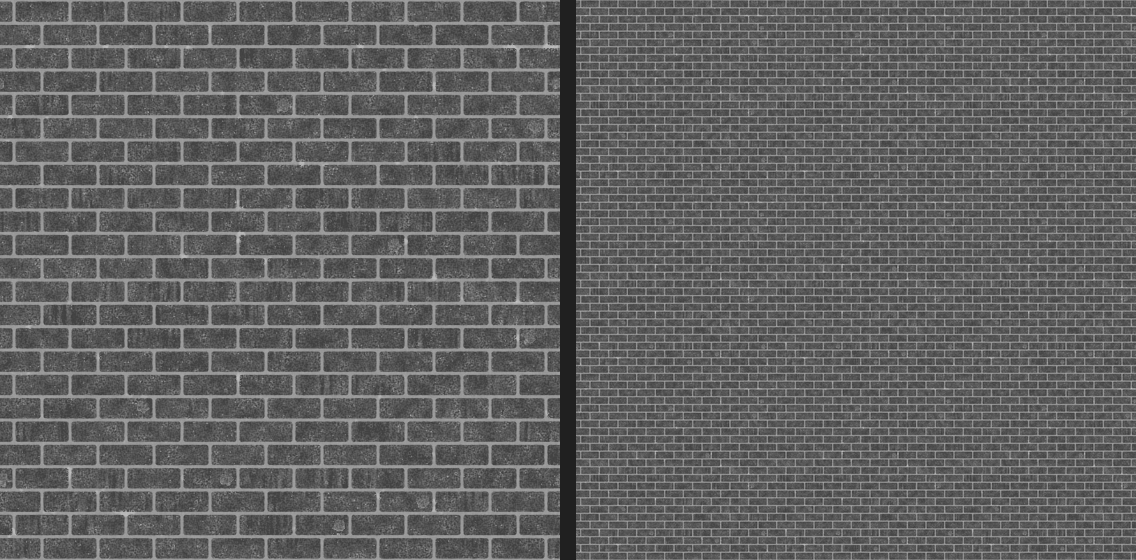
Left: one tile. Right: repeated 3 by 3.
Give the GLSL for this texture, as a Shadertoy shader.

```glsl
float hash(vec2 p) {
    uvec2 q = uvec2(ivec2(p)) * uvec2(73757u, 91493u);
    uint h = (q.x ^ (q.y << 7)) + 7919u;
    h = (h ^ (h >> 15)) * 739397u;
    h = (h ^ (h >> 13)) * 552583u;
    h = (h ^ (h >> 16)) * 668265u;
    return float((h ^ (h >> 15)) & 65535u) / 65536.0;
}

float corner(vec2 cell, vec2 offset, vec2 period) {
    float angle = 6.28319 * hash(floor(mod(cell + 0.5, period)) + period);
    return dot(vec2(cos(angle), sin(angle)), offset);
}

// Gradient noise that wraps after a whole number of cells
float noise(vec2 p, vec2 period) {
    vec2 i = floor(p), f = p - i, e = vec2(1, 0);
    vec2 w = f * f * f * (f * (f * 6.0 - 15.0) + 10.0);
    float bottom = mix(corner(i, f, period), corner(i + e, f - e, period), w.x);
    float top = mix(corner(i + e.yx, f - e.yx, period), corner(i + 1.0, f - 1.0, period), w.x);
    return mix(bottom, top, w.y);
}

float wrapNoise(vec2 uv, vec2 count) {
    return noise(uv * count, count);
}

// Distance to a jittered point, in cells, and a random value for that point
vec2 scatter(vec2 uv, float count) {
    vec2 cell = floor(mod(uv, 1.0) * count);
    vec2 centre = 0.3 + 0.4 * vec2(hash(cell + 211.0), hash(cell + 467.0));
    return vec2(length(fract(uv * count) - centre), hash(cell + 829.0));
}

float roundedBox(vec2 p, vec2 halfSize, float radius) {
    vec2 q = abs(p) - halfSize + radius;
    return length(max(q, 0.0)) + min(max(q.x, q.y), 0.0) - radius;
}

void mainImage(out vec4 fragColor, in vec2 fragCoord) {
    vec2 uv = fragCoord / iResolution.xy;
    float pixel = 1.0 / iResolution.y;

    // Running bond: 10 bricks across, 24 courses
    vec2 bricks = vec2(10, 24);
    vec2 grid = uv * bricks;
    grid.x += 0.25 + 0.5 * mod(floor(grid.y), 2.0);
    vec2 id = mod(floor(grid), bricks);
    vec2 local = (fract(grid) - 0.5) / bricks;
    vec4 rnd = vec4(hash(id + 31.0), hash(id + 67.0), hash(id + 103.0), hash(id + 149.0));
    vec2 brickUv = uv + rnd.xy;

    float edge = roundedBox(local, 0.5 / bricks - 0.0027, 0.0045);
    edge += 0.0006 * wrapNoise(uv, vec2(150));
    float brickMask = 1.0 - smoothstep(-0.75 * pixel, 0.75 * pixel, edge);

    // Cloudy blotches and fine grain
    float cloud = wrapNoise(brickUv, vec2(34)) + 0.6 * wrapNoise(brickUv, vec2(79));
    float grain = wrapNoise(uv, vec2(317)) + 0.7 * wrapNoise(uv, vec2(211));
    float brick = 0.332 + 0.025 * (rnd.z - 0.5) + 0.09 * cloud;
    brick += grain * (0.1 + 0.22 * max(cloud, 0.0));

    // Vertical drag marks on some bricks
    float drag = wrapNoise(brickUv, vec2(170, 14)) + 0.5 * wrapNoise(brickUv, vec2(83, 9));
    float dragArea = smoothstep(-0.2, 0.3, wrapNoise(brickUv, vec2(23, 19)));
    brick += 0.16 * drag * dragArea * smoothstep(0.45, 0.75, rnd.w);

    // Small rings and pale specks
    vec2 ring = scatter(uv, 61.0);
    float ringLine = 1.0 - smoothstep(0.03, 0.11, abs(ring.x - 0.12 - 0.3 * ring.y));
    brick += 0.07 * ringLine * step(ring.y, 0.22);
    vec2 speck = scatter(uv, 137.0);
    float speckMask = 1.0 - smoothstep(0.08, 0.28, speck.x);
    brick += 0.16 * speckMask * step(speck.y, 0.07 + 0.12 * max(cloud, 0.0));
    brick = max(brick, 0.265 + 0.02 * grain);

    // Rare spalled ends with a paler lower rim
    float side = rnd.y < 0.35 ? -1.0 : 1.0;
    vec2 chipPos = local - vec2(side * 0.03, 0.012 * (rnd.z - 0.5));
    float chip = length(chipPos) - 0.011 + 0.009 * wrapNoise(uv, vec2(110));
    float chipMask = (1.0 - smoothstep(-0.0015, 0.001, chip)) * step(rnd.x, 0.055);
    float rim = smoothstep(-0.006, -0.001, chip) * (1.0 - smoothstep(-0.006, 0.004, chipPos.y));
    brick = mix(brick, 0.43 + 0.12 * rim + 0.16 * grain, 0.85 * chipMask);

    // Mortar, with light salt staining around a few joints
    float mortar = 0.605 + 0.03 * grain + 0.03 * wrapNoise(uv, vec2(47));
    float salt = smoothstep(0.36, 0.56, wrapNoise(uv, vec2(29)) + 0.25 * wrapNoise(uv, vec2(97)));
    float nearJoint = smoothstep(-0.007, 0.0, edge);
    mortar += 0.12 * salt;
    brick += 0.2 * salt * nearJoint * smoothstep(-0.15, 0.3, grain);

    fragColor = vec4(vec3(mix(mortar, brick, brickMask)), 1.0);
}
```
